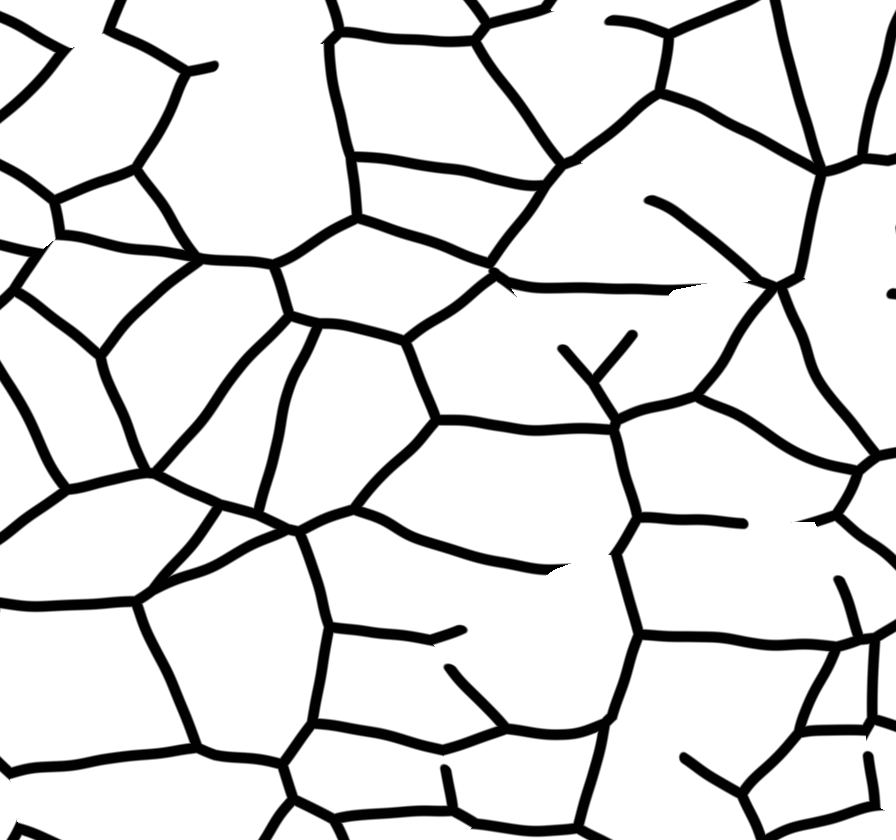
Reproduce this pattern procedurally as a Shadertoy shader.

```glsl
// Draws an irregular network of thick black cracks between white, angular stones.

const vec3  STONE_COLOR  = vec3(1.0);
const vec3  CRACK_COLOR  = vec3(0.005);
const float HALF_WIDTH   = 0.0064;          // crack half width, canvas height = 1
const float SOFTNESS     = 0.0016;          // half width of the edge blend
const vec2  STONE_DENSITY = vec2(5.4, 7.1); // sites per unit; wider than tall
const float SIZE_SPREAD  = 0.42;            // random weight: large stones and slivers
const float BEND_AMOUNT  = 0.045;           // broad curvature of the cracks
const float BEND_SCALE   = 3.2;
const float WOBBLE_AMOUNT = 0.0075;         // small kinks along the cracks
const float WOBBLE_SCALE = 13.0;
const float LOOSE_SHARE  = 0.12;            // share of cracks that stop midway

// Integer hash giving two values in 0..1
vec2 hash2(ivec2 cell) {
    uvec2 q = uvec2(cell + 4096) * uvec2(1597334673u, 3812015801u);
    uint n = (q.x ^ q.y) * 1597334673u;
    n = (n ^ (n >> 15)) * 2246822519u;
    n ^= n >> 13;
    uint m = (n ^ (n >> 16)) * 3266489917u;
    m ^= m >> 15;
    return vec2(float(n & 65535u), float(m & 65535u)) / 65535.0;
}

float cornerGradient(ivec2 corner, vec2 offset) {
    float angle = 6.28318 * hash2(corner).x;
    return dot(vec2(cos(angle), sin(angle)), offset);
}

// Gradient noise with a quintic fade
float gradientNoise(vec2 p) {
    ivec2 i = ivec2(floor(p));
    vec2 f = fract(p);
    vec2 u = f * f * f * (f * (f * 6.0 - 15.0) + 10.0);
    float low = mix(cornerGradient(i, f),
                    cornerGradient(i + ivec2(1, 0), f - vec2(1, 0)), u.x);
    float high = mix(cornerGradient(i + ivec2(0, 1), f - vec2(0, 1)),
                     cornerGradient(i + ivec2(1, 1), f - vec2(1, 1)), u.x);
    return mix(low, high, u.y);
}

vec2 noisePair(vec2 p) {
    return vec2(gradientNoise(p), gradientNoise(p + vec2(37.3, 91.7)));
}

// Bent, stretched space in which the stones are a plain weighted Voronoi diagram
vec2 toSiteSpace(vec2 p) {
    vec2 bent = p + BEND_AMOUNT * noisePair(p * BEND_SCALE)
                  + WOBBLE_AMOUNT * noisePair(p * WOBBLE_SCALE + 11.0);
    return bent * STONE_DENSITY + 20.0;
}

vec2 sitePosition(ivec2 cell) {
    return vec2(cell) + hash2(cell);
}

float sitePower(ivec2 cell, vec2 s) {
    vec2 d = s - sitePosition(cell);
    return dot(d, d) - SIZE_SPREAD * hash2(cell + ivec2(311, 733)).x;
}

// Distance to the nearest crack, in canvas units
float crackDistance(vec2 p) {
    const float STEP = 0.002;
    vec2 s = toSiteSpace(p);
    mat2 jacobian = mat2(toSiteSpace(p + vec2(STEP, 0)) - s,
                         toSiteSpace(p + vec2(0, STEP)) - s) / STEP;

    // Find the stone that owns this point
    ivec2 base = ivec2(floor(s)), owner = base;
    float ownPower = 1e5;
    for (int y = -2; y <= 2; y++)
    for (int x = -2; x <= 2; x++) {
        ivec2 cell = base + ivec2(x, y);
        float power = sitePower(cell, s);
        if (power < ownPower) { ownPower = power; owner = cell; }
    }

    // Measure the borders shared with its neighbours
    vec2 center = sitePosition(owner);
    float nearest = 1e5;
    for (int y = -3; y <= 3; y++)
    for (int x = -3; x <= 3; x++) {
        if (x == 0 && y == 0) continue;
        ivec2 cell = owner + ivec2(x, y);
        vec2 toNeighbor = sitePosition(cell) - center;
        float spacing = max(length(toNeighbor), 1e-4);
        vec2 normal = toNeighbor / spacing;
        float border = (sitePower(cell, s) - ownPower) / (2.0 * spacing);
        // Undo the bend so every crack keeps the same width
        float d = border / max(length(normal * jacobian), 0.5);

        // Some borders end in a round tip
        if (hash2(owner + cell + ivec2(173, 59)).y < LOOSE_SHARE) {
            vec2 tangent = vec2(-normal.y, normal.x) * (normal.x < 0.0 ? -1.0 : 1.0);
            float beyond = max(dot(s - center, tangent), 0.0);
            d = length(vec2(d, beyond / max(length(tangent * jacobian), 0.5)));
        }
        nearest = min(nearest, d);
    }
    return nearest;
}

void mainImage(out vec4 fragColor, in vec2 fragCoord) {
    vec2 p = fragCoord / iResolution.y;
    float blend = max(SOFTNESS, 0.7 / iResolution.y);
    float stone = smoothstep(HALF_WIDTH - blend, HALF_WIDTH + blend, crackDistance(p));
    fragColor = vec4(mix(CRACK_COLOR, STONE_COLOR, stone), 1.0);
}
```
